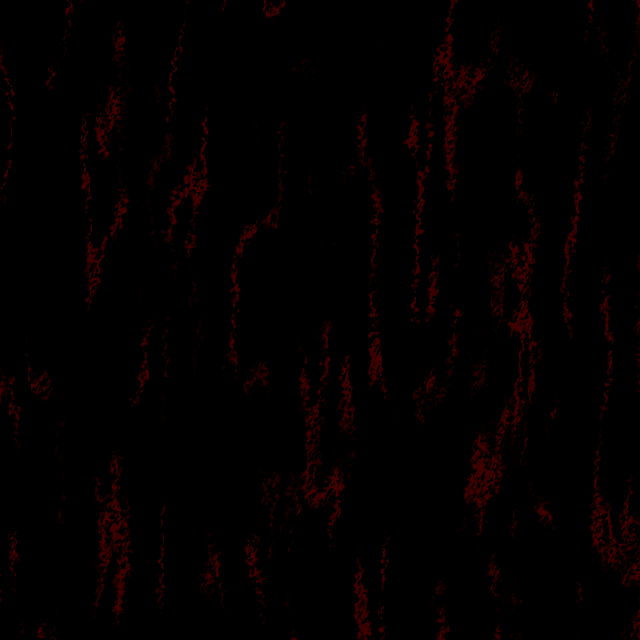
Write a three.js fragment shader that draws this texture map.

```glsl
varying vec2 vUv;

float hash(vec2 p) {
  vec3 q = fract(vec3(p.xyx) * 0.1031);
  q += dot(q, q.yzx + 33.33);
  return fract((q.x + q.y) * q.z);
}

float noise(vec2 p) {
  vec2 cell = floor(p);
  vec2 f = fract(p);
  f = f * f * (3.0 - 2.0 * f);
  return mix(mix(hash(cell), hash(cell + vec2(1.0, 0.0)), f.x),
             mix(hash(cell + vec2(0.0, 1.0)), hash(cell + 1.0), f.x), f.y);
}

float fbm(vec2 p) {
  float sum = 0.0;
  float weight = 0.55;
  for (int i = 0; i < 3; i++) {
    sum += weight * noise(p);
    p = p * 2.1 + 17.3;
    weight *= 0.48;
  }
  return sum;
}

void main() {
  // Slight lean and ragged edges of the fibres
  vec2 p = vUv;
  p.x -= 0.06 * p.y;
  p.x += 0.02 * (noise(vUv * vec2(9.0, 7.0) + 40.0) - 0.5);
  p += 0.012 * (vec2(noise(vUv * 130.0), noise(vUv * 130.0 + 90.0)) - 0.5);

  // Upright fissures along the contours of stretched relief
  float relief = fbm(p * vec2(19.0, 3.8) + 23.0);
  float fissure = max(0.0, 1.0 - abs(relief - 0.47) / 0.08);

  // Broken into many small streaks of uneven strength
  float patches = smoothstep(0.28, 0.68, fbm(p * vec2(23.0, 9.0) + 61.0));
  float heat = fissure * patches;

  // Fine slanted filaments that break up all but the strongest streaks
  vec2 g = vec2(vUv.x - 0.4 * vUv.y, vUv.y + 0.15 * vUv.x);
  float thread = 1.0 - abs(2.0 * noise(g * vec2(190.0, 110.0)) - 1.0);
  float speck = noise(g * vec2(370.0, 290.0) + 31.0);
  float grain = smoothstep(0.2, 0.95, 0.5 * thread + 0.5 * speck);
  float glow = clamp((heat * (0.1 + 1.7 * grain) - 0.27) / 0.75, 0.0, 1.0);

  gl_FragColor = vec4(0.25 * glow, 0.0, 0.0, 1.0);
}
```
